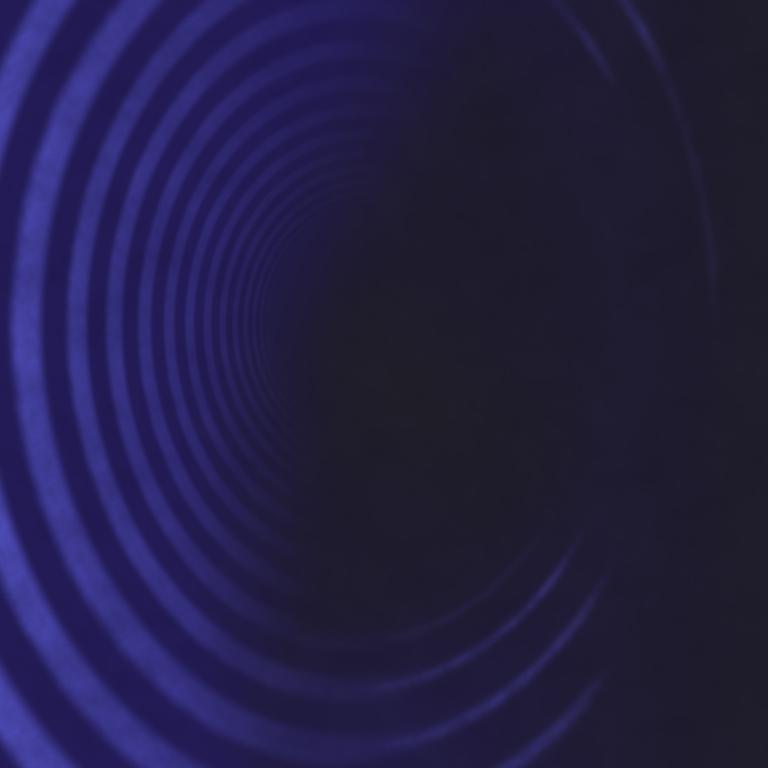
Give the GLSL for this background, as a WebGL 2 fragment shader.

```glsl
#version 300 es
precision highp float;
// A ribbed blue tunnel: nested oval ridges lit from the left, sinking into shadow.

#define RING_RATIO 0.827
#define TUNNEL_END vec2(0.488, 0.578)
#define END_RADIUS 0.104
#define RADIUS_GROWTH vec2(0.384, 0.543)
#define CENTER_DRIFT 0.0456
#define GLINT_SHARPNESS 8.0
#define SHADOW_COLOR vec3(0.119, 0.106, 0.178)
#define CORE_COLOR vec3(0.122, 0.117, 0.148)
#define TROUGH_COLOR vec3(0.132, 0.104, 0.330)
#define CREST_COLOR vec3(0.262, 0.250, 0.620)

uniform vec2 u_resolution;
out vec4 outColor;

// Smooth fall from one to zero between two positions
float fall(float start, float end, float x) {
    return 1.0 - smoothstep(start, end, x);
}

// Size of the drifting oval that passes through p, found by bisection
float ovalScale(vec2 p) {
    float low = 0.0, high = 3.0;
    for (int i = 0; i < 20; i++) {
        float s = 0.5 * (low + high);
        vec2 center = TUNNEL_END - vec2(CENTER_DRIFT * s, 0.0);
        vec2 q = (p - center) / (END_RADIUS + RADIUS_GROWTH * s);
        if (dot(q, q) > 1.0) low = s;
        else high = s;
    }
    return 0.5 * (low + high);
}

// Soft mottling from layered sines
float mottle(vec2 p) {
    float sum = 0.0, weight = 0.5;
    for (int i = 0; i < 5; i++) {
        sum += weight * sin(p.x + 1.7 * sin(p.y)) * sin(p.y + 1.3 * sin(p.x));
        p = mat2(1.6, 1.2, -1.2, 1.6) * p + 2.3;
        weight *= 0.7;
    }
    return sum;
}

void main() {
    vec2 p = gl_FragCoord.xy / u_resolution;
    float grain = mottle(p * 24.0);

    // Ridges shrink geometrically toward the tunnel end, bulging inward at the left
    float scale = ovalScale(p);
    float phase = log(max(scale, 0.01)) / log(RING_RATIO) + 0.012 * grain;
    float bulge = smoothstep(0.25, 0.45, scale) * fall(0.68, 0.95, scale);
    phase -= 0.19 * bulge * fall(0.08, 0.42, p.x);
    float wave = 0.5 + 0.5 * cos(6.28318 * phase);
    wave *= fall(0.3, 0.7, fwidth(phase));

    // Light boundary bends right toward the top and the bottom
    float bend = p.y - 0.32;
    float edge = 0.37 + 0.42 * bend * bend;
    float softness = 0.08 + 0.10 * smoothstep(0.5, 1.0, p.y);
    float light = fall(edge - 0.17, edge + softness, p.x + 0.008 * grain);
    float rim = smoothstep(0.40, 0.85, scale) * fall(0.42, 0.95, p.x);

    // Shadow with a neutral core and a faint blue rim
    vec2 coreOffset = (p - vec2(0.54, 0.48)) * mat2(0.8, -0.6, 0.6, 0.8);
    coreOffset *= vec2(5.5, 10.0);
    float core = exp(-dot(coreOffset, coreOffset));
    vec3 color = mix(SHADOW_COLOR, CORE_COLOR, 0.8 * core);
    color = mix(color, CORE_COLOR, 0.35 * smoothstep(0.88, 1.0, p.x));
    color = mix(color, TROUGH_COLOR, max(light, 0.58 * rim));

    // Crests with steep flanks, strongest on the near left wall
    float reach = fall(-0.12, 0.64, p.x);
    float depth = mix(0.58, 1.08, smoothstep(0.15, 0.95, scale));
    depth *= smoothstep(0.05, 0.14, scale);
    float lit = max(light, 0.85 * smoothstep(0.5, 0.7, scale));
    float crest = smoothstep(0.18, 0.92, wave) * reach * depth * lit;
    color = mix(color, CREST_COLOR, crest * (1.0 + 0.16 * grain));

    // Thin broken glints along the lower right and the upper right rim
    float ridge = pow(wave, GLINT_SHARPNESS) * fall(1.02, 1.18, scale);
    float lower = smoothstep(0.42, 0.64, p.x) * fall(0.72, 0.81, p.x)
                * fall(0.20, 0.36, p.y) * smoothstep(0.52, 0.66, scale);
    float inner = smoothstep(0.87, 0.94, p.y) * smoothstep(0.66, 0.78, p.x);
    float outer = smoothstep(0.92, 1.0, scale) * smoothstep(0.52, 0.64, p.y);
    float upper = smoothstep(0.72, 0.8, scale) * smoothstep(0.6, 0.8, p.x)
                * max(inner, outer * mix(0.35, 1.0, smoothstep(0.9, 1.0, p.y)));
    color = mix(color, CREST_COLOR, ridge * (0.42 * lower + 0.28 * upper) * (1.0 + 0.4 * grain));

    color *= 1.0 + 0.04 * grain;
    outColor = vec4(color, 1.0);
}
```
